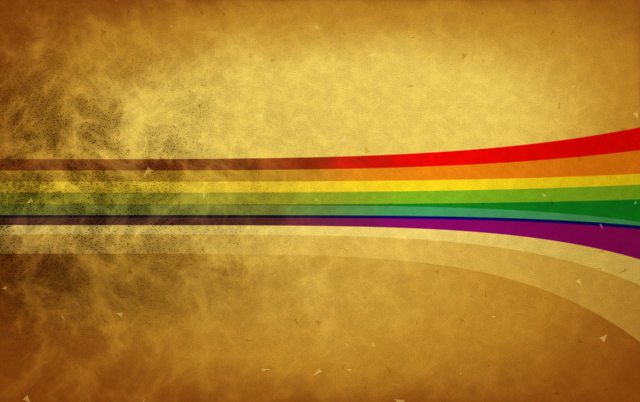
Write a Shadertoy shader that draws this background.

```glsl
// Aged golden paper crossed by a flaring rainbow ribbon with two pale shadow bands.
// Ribbon edges are power curves; warped cellular noise mottles the worn left side
// and a grid of randomly turned triangles scatters torn flakes.

const int BANDS = 10;

// Height of each ribbon edge at the left and right sides, from the top down
const vec2 EDGES[11] = vec2[11](
    vec2(.604, .683), vec2(.576, .627), vec2(.548, .568), vec2(.521, .541),
    vec2(.491, .504), vec2(.490, .448), vec2(.465, .438), vec2(.4585, .4295),
    vec2(.440, .355), vec2(.417, .290), vec2(.369, .149));

// Band colour and opacity
const vec4 PAINTS[10] = vec4[10](
    vec4(.95, .02, .01, 1.), vec4(.95, .50, .04, .95), vec4(.99, .86, .08, .95),
    vec4(.48, .71, .10, .95), vec4(.06, .51, .11, 1.), vec4(.22, .62, .38, .95),
    vec4(.04, .04, .42, 1.), vec4(.56, .03, .40, 1.),
    vec4(.96, .86, .46, .80), vec4(.91, .76, .34, .60));

const vec3 RUST = vec3(.51, .25, .04);
const vec3 OCHRE = vec3(.73, .51, .14);
const vec3 STRAW = vec3(.92, .79, .35);
const vec3 OLD_GOLD = vec3(.87, .72, .18);

float hash(vec2 p) {
    return fract(sin(dot(p, vec2(127.1, 311.7))) * 43758.5);
}

mat2 turn(float angle) {
    float c = cos(angle), s = sin(angle);
    return mat2(c, s, -s, c);
}

// Soft elliptical light
float glow(vec2 p, vec2 centre, vec2 size) {
    vec2 d = (p - centre) / size;
    return exp(-dot(d, d));
}

// Cellular noise: distance to the nearest scattered point
float cells(vec2 p) {
    vec2 id = floor(p);
    float nearest = 2.;
    for (int y = -1; y <= 1; y++)
    for (int x = -1; x <= 1; x++) {
        vec2 cell = id + vec2(x, y);
        vec2 point = cell + vec2(hash(cell), hash(cell + 37.));
        nearest = min(nearest, distance(p, point));
    }
    return nearest;
}

// Octaves of lightly warped cells, roughly 0 to 1
float mottle(vec2 p) {
    float sum = 0., amplitude = .5;
    for (int i = 0; i < 5; i++) {
        p += .16 * sin(p.yx * 2.3 + 1.7);
        sum += amplitude * cells(p);
        p = turn(.9) * p * 1.9 + 5.;
        amplitude *= .66;
    }
    return smoothstep(.30, .90, sum);
}

// Sparse triangular flakes, at most one per grid cell
float flakes(vec2 p, float scale, float density, float seed, float pixel) {
    vec2 id = floor(p * scale) + seed;
    vec2 centre = .35 + .3 * vec2(hash(id + 3.), hash(id + 7.));
    vec2 q = turn(6.283 * hash(id + 11.)) * (fract(p * scale) - centre);
    q.x *= 1. + 2. * hash(id + 17.);
    float size = mix(.03, .12, hash(id + 23.));
    float d = max(abs(q.x) + .5 * q.y, -q.y) - size;
    return step(hash(id), density) * smoothstep(pixel, -pixel, d / scale);
}

// Paper lit in three pools and darkened toward the borders
vec3 paper(vec2 uv, float patches) {
    float light = 1.02 * glow(uv, vec2(.63, .73), vec2(.50, .31))
                + .30 * glow(uv, vec2(.24, .66), vec2(.26, .26))
                + .54 * glow(uv, vec2(.52, .20), vec2(.46, .25));
    vec2 border = 4. * uv * (1. - uv);
    light *= mix(.48, 1.08, pow(border.x * border.y, .4));
    light += .14 * (patches - .5) * (1. - .75 * uv.x);
    return mix(mix(RUST, OCHRE, smoothstep(0., .42, light)), STRAW,
               smoothstep(.35, .95, light));
}

float edgeHeight(int i, float x) {
    return mix(EDGES[i].x, EDGES[i].y, pow(x, i < 5 ? 4. : 5.5));
}

// Ribbon paint fades toward old gold where it is worn
vec3 ribbon(vec3 ground, float x, float y, float wear, float pixel) {
    vec3 col = ground;
    for (int i = 0; i < BANDS; i++) {
        vec3 tint = PAINTS[i].rgb;
        float tone = 1.3 * dot(tint, vec3(.3, .59, .11));
        tint = mix(tint, OLD_GOLD * tone, .74 * wear * step(float(i), 7.5));
        tint *= 1. - vec3(.18, .22, .35) * smoothstep(.65, 1., x);
        float below = smoothstep(-pixel, pixel, edgeHeight(i, x) - y);
        col = mix(col, mix(ground, tint, PAINTS[i].a), below);
    }
    return mix(col, ground, smoothstep(-pixel, pixel, edgeHeight(BANDS, x) - y));
}

void mainImage(out vec4 fragColor, in vec2 fragCoord) {
    vec2 uv = fragCoord / iResolution.xy, p = fragCoord / iResolution.y;
    float pixel = 1. / iResolution.y;
    float patches = mottle(p * 8.), fine = mottle(p * 26. + 9.);

    // Paper and ribbon
    float wear = 1. - smoothstep(.36, .68, uv.x + .07 * (patches - .5));
    vec3 col = ribbon(paper(uv, patches), uv.x, uv.y, wear, pixel);

    // Brown stains and pale scuffs on the left
    float leftSide = glow(uv, vec2(.03, .52), vec2(.30, .28));
    float lowShade = glow(uv, vec2(.16, .29), vec2(.22, .10));
    float stain = leftSide * (.85 - .6 * patches - .3 * fine) + .30 * lowShade;
    col *= mix(vec3(1.), vec3(.45, .40, .26), clamp(stain, 0., 1.));
    float scuff = glow(uv, vec2(.25, .60), vec2(.24, .22)) * patches;
    col = mix(col, vec3(.92, .80, .32), .38 * scuff);

    // Grit and fine grain
    float grit = 1. - smoothstep(.08, .28, cells(turn(.5) * p * vec2(80., 120.)));
    col *= 1. - .5 * grit * leftSide * (1. - patches);
    col *= 1. + .06 * (fine - .5) + .05 * (hash(floor(p * 480.)) - .5);

    // Torn flakes, dark then pale
    col = mix(col, col * vec3(.86, .75, .45), .6 * flakes(p, 17., .22, 5., pixel));
    col = mix(col, vec3(.96, .87, .52), .4 * flakes(p + .03, 14., .10, 41., pixel));
    fragColor = vec4(clamp(col, 0., 1.), 1.);
}
```
